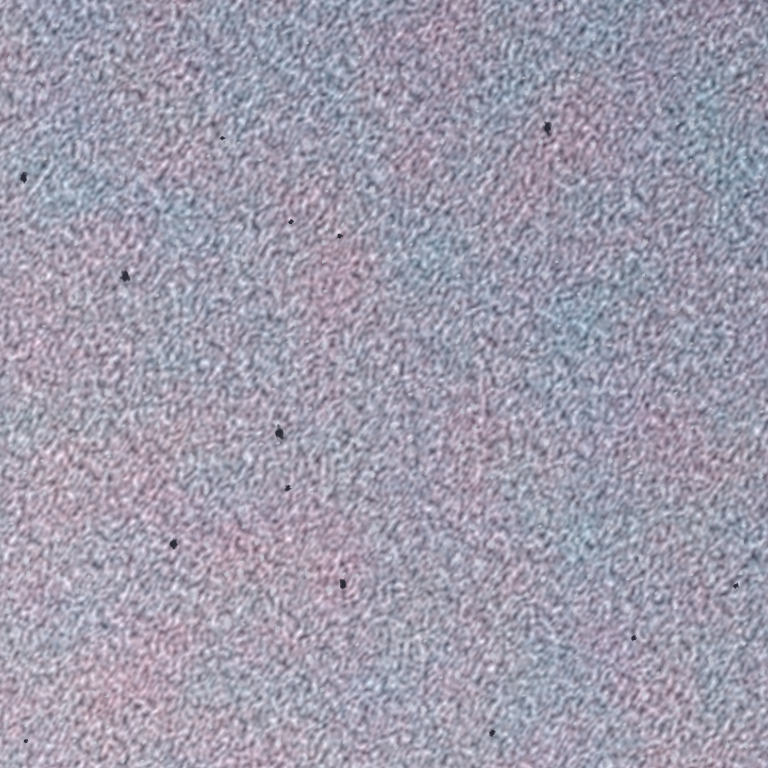
A Shadertoy shader for this texture:

```glsl
// Fine grey-violet asphalt: slanted grain, pale flecks, a few black pits and soft colour drift.

const vec3  LIGHT_CORNER   = vec3(0.700, 0.662, 0.718);  // lower left, pinkish
const vec3  DARK_CORNER    = vec3(0.548, 0.560, 0.638);  // upper right, bluish
const vec3  FLECK_COLOR    = vec3(0.84, 0.86, 0.90);
const vec3  PIT_COLOR      = vec3(0.13, 0.13, 0.18);
const vec3  PINK_BLUE_AXIS = vec3(0.050, -0.012, -0.022);
const vec3  GREEN_AXIS     = vec3(-0.030, 0.022, 0.006);

const float GRAIN_ANGLE    = 0.96;               // radians from horizontal
const vec2  GRAIN_FREQ     = vec2(88.0, 150.0);  // along, across the streaks
const float FINE_FREQ      = 135.0;
const float GRAIN_CONTRAST = 0.37;
const float FLECK_GRID     = 46.0;
const float FLECK_SHARE    = 0.24;
const float PIT_GRID       = 15.0;
const float PIT_SHARE      = 0.11;

// Integer hash giving two values in 0..1
vec2 hash2(vec2 cell) {
    uvec2 v = uvec2(ivec2(cell) + 4096);
    v = v * 1664525u + 1013904223u;
    v.x += v.y * 1664525u;
    v.y += v.x * 1664525u;
    v ^= v >> 16u;
    v.x += v.y * 1664525u;
    v.y += v.x * 1664525u;
    v ^= v >> 16u;
    return vec2(v & 65535u) / 65535.0;
}

mat2 rotation(float angle) {
    float c = cos(angle), s = sin(angle);
    return mat2(c, -s, s, c);
}

float cornerSlope(vec2 cell, vec2 offset) {
    float angle = 6.2832 * hash2(cell).x;
    return dot(vec2(cos(angle), sin(angle)), offset);
}

// Gradient noise, roughly -0.6..0.6
float noise(vec2 p) {
    vec2 i = floor(p), f = p - i;
    vec2 w = f * f * f * (f * (f * 6.0 - 15.0) + 10.0);
    vec2 e = vec2(1.0, 0.0);
    float low  = mix(cornerSlope(i, f), cornerSlope(i + e.xy, f - e.xy), w.x);
    float high = mix(cornerSlope(i + e.yx, f - e.yx), cornerSlope(i + e.xx, f - e.xx), w.x);
    return mix(low, high, w.y);
}

float cloud(vec2 p) {
    float sum = 0.0, gain = 1.0;
    for (int k = 0; k < 3; k++) {
        sum += gain * noise(p);
        p = rotation(0.7) * p * 2.1 + 17.3;
        gain *= 0.6;
    }
    return sum;
}

// Coverage of jittered spots; radii are fractions of a grid cell
float spots(vec2 p, float share, float minRadius, float maxRadius, float softness) {
    vec2 cell = floor(p);
    vec2 center = 0.3 + 0.4 * hash2(cell + 311.0);
    vec2 pick = hash2(cell + 727.0);
    vec2 d = rotation(GRAIN_ANGLE + pick.y * 2.0 - 1.0) * (p - cell - center);
    d.y *= 1.35;
    float radius = mix(minRadius, maxRadius, pick.y * pick.y);
    float ragged = 1.0 + 0.6 * noise(d / radius * 1.2 + cell * 3.7);
    float body = 1.0 - smoothstep(1.0 - softness, 1.0 + softness, length(d) * ragged / radius);
    return body * step(pick.x, share);
}

void mainImage(out vec4 fragColor, in vec2 fragCoord) {
    vec2 uv = fragCoord / iResolution.xy;
    vec2 p = fragCoord / min(iResolution.x, iResolution.y);

    // Broad light and colour drift
    float drift = 0.48 * uv.x + 0.52 * uv.y + 0.12 * cloud(p * 3.0 + 5.0);
    vec3 color = mix(LIGHT_CORNER, DARK_CORNER, drift);
    color += PINK_BLUE_AXIS * cloud(p * 6.0 + 40.0);
    color += GREEN_AXIS * cloud(p * 8.0 + 90.0);

    // Slanted streaks over finer, rounder grain
    vec2 q = rotation(GRAIN_ANGLE) * p;
    float streaks = noise(q * GRAIN_FREQ + 0.7 * noise(p * 30.0));
    float fine = noise(rotation(0.4) * p * FINE_FREQ + 61.0);
    float clumps = noise(q * GRAIN_FREQ * 0.45 + 23.0);
    float grain = 0.78 * streaks + 0.45 * fine + 0.22 * clumps;
    color += GRAIN_CONTRAST * (grain + 0.25 * grain * abs(grain));
    color += PINK_BLUE_AXIS * 0.7 * noise(p * 75.0 + 130.0);

    // Pale stones and black pits
    float flecks = spots(p * FLECK_GRID, FLECK_SHARE, 0.11, 0.26, 0.6);
    color = mix(color, FLECK_COLOR, 0.62 * flecks);
    float pits = spots(p * PIT_GRID + 9.0, PIT_SHARE, 0.045, 0.12, 0.4);
    color = mix(color, PIT_COLOR, 0.9 * pits);

    fragColor = vec4(clamp(color, 0.0, 1.0), 1.0);
}
```
